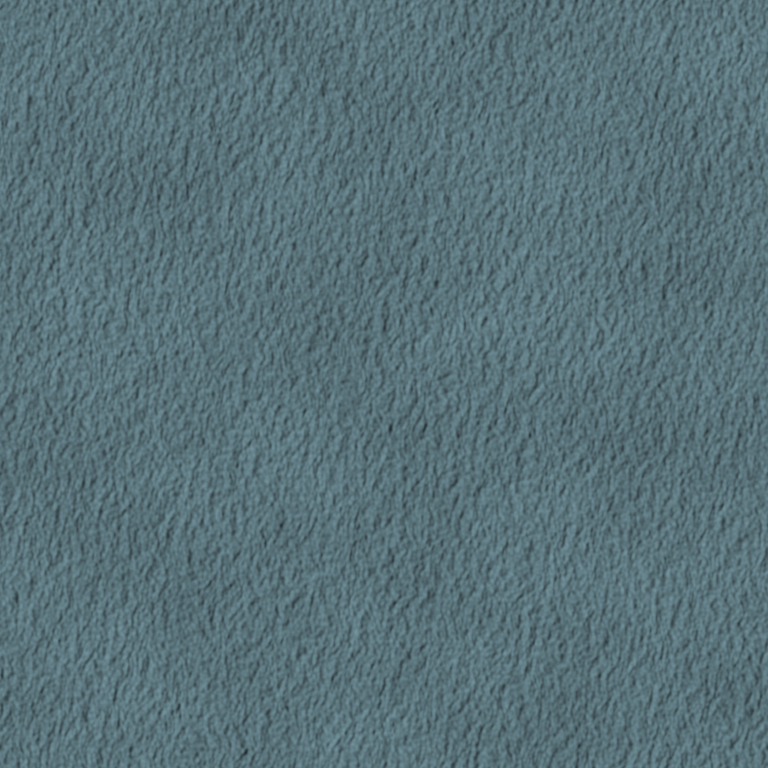
A Shadertoy shader for this texture:

```glsl
// Soft blue-grey felted surface with short, slightly leaning fibres lit from the upper left.

const vec3  FELT_COLOR     = vec3(0.347, 0.444, 0.473);
const vec2  LIGHT_STEP     = vec2(0.0016, -0.0006); // half distance of the relief slope
const float RELIEF_GAIN    = 0.39;
const float SHADOW_BIAS    = 0.5;    // deepens the dark side of the fibres
const float PATCH_STRENGTH = 0.085;
const float GRAIN_STRENGTH = 0.17;
const float WARP_AMOUNT    = 0.006;

// Cells across and up the canvas, and the lean in cells per canvas height
const vec3 CLUMP_CELLS = vec3(52.0, 32.0, 10.0);
const vec3 FIBRE_CELLS = vec3(100.0, 62.0, 14.0);
const vec3 HAIR_CELLS  = vec3(190.0, 124.0, 19.0);
const vec3 GRAIN_CELLS = vec3(204.0, 184.0, 0.0);
const float TAU = 6.2831853;

float hash(vec2 p) {
    return fract(sin(dot(p, vec2(127.1, 311.7))) * 43758.5453);
}

// Dot product of a random unit gradient with the offset, on a wrapped sheared lattice
float cornerSlope(vec2 id, vec2 offset, vec3 cells, float seed) {
    float turns = floor((id.y + 0.5) / cells.y);
    id += turns * vec2(cells.z, -cells.y);
    id.x = floor(mod(id.x + 0.5, cells.x));
    float angle = TAU * hash(id + seed);
    return dot(vec2(cos(angle), sin(angle)), offset);
}

// Gradient noise that tiles over the unit square
float tileNoise(vec2 uv, vec3 cells, float seed) {
    vec2 q = vec2(uv.x * cells.x - uv.y * cells.z, uv.y * cells.y);
    vec2 id = floor(q);
    vec2 f = q - id;
    vec2 w = f * f * f * (f * (f * 6.0 - 15.0) + 10.0);
    vec2 e = vec2(1.0, 0.0);
    float low  = mix(cornerSlope(id, f, cells, seed),
                     cornerSlope(id + e.xy, f - e.xy, cells, seed), w.x);
    float high = mix(cornerSlope(id + e.yx, f - e.yx, cells, seed),
                     cornerSlope(id + e.xx, f - e.xx, cells, seed), w.x);
    return mix(low, high, w.y);
}

float feltHeight(vec2 uv) {
    return 0.6 * tileNoise(uv, CLUMP_CELLS, 3.7)
         + 0.95 * tileNoise(uv, FIBRE_CELLS, 17.3)
         + 0.55 * tileNoise(uv, HAIR_CELLS, 41.9);
}

void mainImage(out vec4 fragColor, in vec2 fragCoord) {
    vec2 uv = fragCoord / iResolution.xy;

    // Bend the fibres a little so their lean varies
    vec2 bend = vec2(tileNoise(uv, vec3(22.0, 22.0, 0.0), 5.1),
                     tileNoise(uv, vec3(18.0, 18.0, 0.0), 9.4));
    vec2 fibreUv = uv + WARP_AMOUNT * bend;

    // Relief lighting from the slope of the height
    float relief = feltHeight(fibreUv + LIGHT_STEP) - feltHeight(fibreUv - LIGHT_STEP);
    relief -= SHADOW_BIAS * (relief * relief - 0.06);

    // Faint broad patches and fine grain
    float patches = tileNoise(uv, vec3(5.0, 6.0, 0.0), 23.2)
                  + 0.7 * tileNoise(uv, vec3(13.0, 15.0, 3.0), 31.6);
    float grain = tileNoise(uv, GRAIN_CELLS, 57.8);

    float shade = 1.0 + RELIEF_GAIN * relief + PATCH_STRENGTH * patches + GRAIN_STRENGTH * grain;
    fragColor = vec4(FELT_COLOR * shade, 1.0);
}
```
